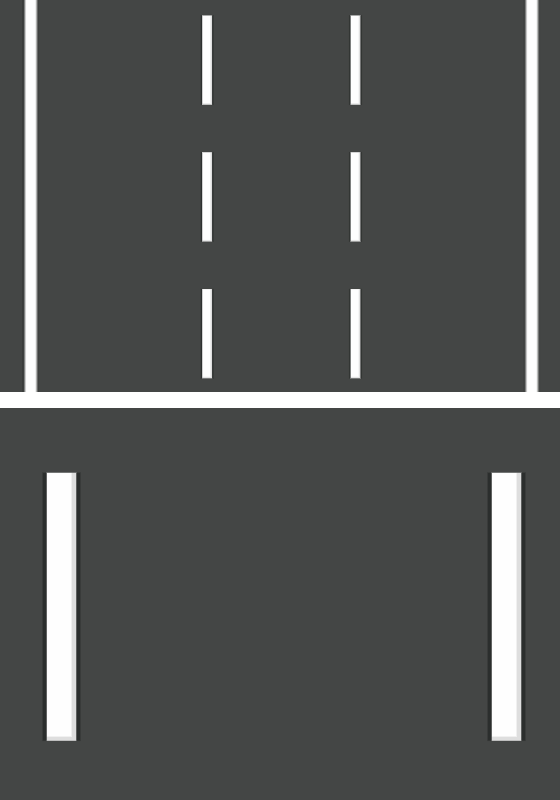
Top: the whole. Bottom: its middle third, enlarged.
Write a Shadertoy shader that draws this pattern.

```glsl
// Three-lane road seen from above: two dashed dividers between solid edge lines
// Lengths are fractions of the canvas height.

const vec3 ASPHALT = vec3(0.268, 0.276, 0.270);
const vec3 FRINGE = vec3(0.170, 0.180, 0.176);
const vec3 PAINT = vec3(0.995);
const vec3 PAINT_SHADE = vec3(0.87);

const float ROAD_AXIS = 0.0034;      // offset from the canvas centre
const float EDGE_OFFSET = 0.6392;    // road axis to solid line
const float DIVIDER_OFFSET = 0.1892; // road axis to dashed line
const float DASH_PITCH = 0.349;
const float DASH_PHASE = 0.1487;     // centre of the lowest dash
const vec2 DASH_HALF = vec2(0.0126, 0.114);
const float LINE_HALF = 0.0153;

float boxDistance(vec2 p, vec2 halfSize) {
    vec2 d = abs(p) - halfSize;
    return length(max(d, 0.0)) + min(max(d.x, d.y), 0.0);
}

// Coverage of a shape whose border is blurred by the given half width
float coverage(float dist, float blur) {
    return 1.0 - smoothstep(-blur, blur, dist);
}

// Crisp dash with dark sides and a pale bevel on its right and lower rims
vec3 paintDash(vec3 base, vec2 p, float pixel) {
    float fringe = coverage(boxDistance(p, DASH_HALF + vec2(0.0035, 0.0)), pixel);
    float body = coverage(boxDistance(p, DASH_HALF), 0.6 * pixel);
    vec2 bevel = vec2(0.0040, 0.0035);
    vec2 faceShift = vec2(-0.5, 0.5) * bevel;
    float face = coverage(boxDistance(p - faceShift, DASH_HALF - 0.5 * bevel), pixel);
    base = mix(base, FRINGE, fringe);
    return mix(base, mix(PAINT_SHADE, PAINT, face), body);
}

// Continuous line with soft borders and a dark fringe, stronger on the left
vec3 paintSolidLine(vec3 base, float x, float fringeStrength, float pixel) {
    float dist = abs(x) - LINE_HALF;
    float side = x < 0.0 ? 1.0 : 0.4;
    float fringe = coverage(dist - 0.0055, max(0.0025, pixel));
    base = mix(base, FRINGE, fringe * side * fringeStrength);
    return mix(base, PAINT, coverage(dist, max(0.0050, pixel)));
}

void mainImage(out vec4 fragColor, in vec2 fragCoord) {
    float pixel = 1.0 / iResolution.y;
    vec2 p = fragCoord * pixel;
    p.x -= 0.5 * iResolution.x * pixel + ROAD_AXIS;

    // Vertical repeat of the dashes
    float dashY = (fract((p.y - DASH_PHASE) / DASH_PITCH + 0.5) - 0.5) * DASH_PITCH;

    vec3 color = ASPHALT;
    for (float side = -1.0; side <= 1.0; side += 2.0) {
        float fringeStrength = side < 0.0 ? 1.0 : 0.5;
        color = paintSolidLine(color, p.x - side * EDGE_OFFSET, fringeStrength, pixel);
        color = paintDash(color, vec2(p.x - side * DIVIDER_OFFSET, dashY), pixel);
    }
    fragColor = vec4(color, 1.0);
}
```
